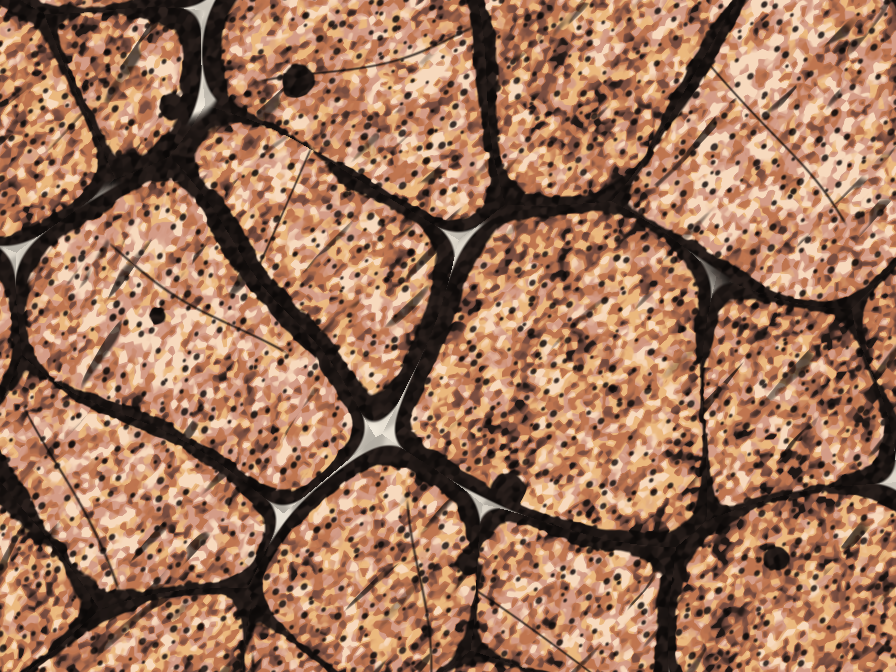
Write a Shadertoy shader that draws this texture.

```glsl
// Thin section of packed mineral crystals: pitted tan grains with dark, ragged seams.

#define CRYSTAL_SCALE 2.9   // crystals per canvas height
#define SIZE_SPREAD 0.38    // difference between large and small crystals
#define SEAM_MIN 0.002      // half width of the thinnest seam
#define SEAM_MAX 0.019      // half width of the thickest seam
#define MOTTLE_SCALE 110.0  // fine colour grains per canvas height
#define MOTTLE_GAIN 1.55    // contrast of the colour grains
#define PIT_SCALE 54.0      // small pits per canvas height
#define PIT_CHANCE 0.42
#define BLOT_SCALE 7.0      // large dark inclusions per canvas height
#define BLOT_CHANCE 0.14
#define CLEAVAGE_ANGLE 0.9  // direction of the streaks, radians

const vec3 DARK  = vec3(0.12, 0.09, 0.08);
const vec3 BROWN = vec3(0.47, 0.30, 0.25);
const vec3 RUST  = vec3(0.75, 0.46, 0.31);
const vec3 ROSE  = vec3(0.83, 0.61, 0.53);
const vec3 SAND  = vec3(0.92, 0.72, 0.49);
const vec3 CREAM = vec3(0.97, 0.85, 0.74);
const vec3 GLASS = vec3(0.90, 0.87, 0.82);

vec2 hash2(vec2 p) {
    vec3 q = fract(p.xyx * vec3(0.1031, 0.1030, 0.0973));
    q += dot(q, q.yzx + 33.33);
    return fract((q.xx + q.yz) * q.zy);
}

vec2 rotate(vec2 p, float a) {
    float c = cos(a), s = sin(a);
    return vec2(c * p.x + s * p.y, c * p.y - s * p.x);
}

// Smooth cellular noise: random values blended around scattered points.
float mottle(vec2 p) {
    vec2 cell = floor(p);
    float total = 0.0, weights = 0.0;
    for (int y = -1; y <= 1; y++)
    for (int x = -1; x <= 1; x++) {
        vec2 id = cell + vec2(x, y);
        vec2 r = id + hash2(id) - p;
        float w = exp(-6.0 * dot(r, r));
        total += w * hash2(id + 57.0).x;
        weights += w;
    }
    return total / weights;
}

// Distance to scattered discs of random size, in cell units.
float discs(vec2 p, float chance, float radius) {
    vec2 cell = floor(p);
    float d = 1.0;
    for (int y = -1; y <= 1; y++)
    for (int x = -1; x <= 1; x++) {
        vec2 id = cell + vec2(x, y);
        vec2 h = hash2(id + 131.0);
        float disc = length(id + hash2(id) - p) - radius * (0.4 + 0.6 * h.y);
        if (h.x < chance) d = min(d, disc);
    }
    return d;
}

vec2 crystalSite(vec2 id) {
    return id + 0.1 + 0.8 * hash2(id + 11.0);
}

float crystalWeight(vec2 id) {
    return SIZE_SPREAD * hash2(id + 83.0).x;
}

// Weighted Voronoi cells: returns the seam distance, which falls below zero
// where three crystals meet, and gives the crystal id and offset from its site.
float crystals(vec2 p, out vec2 id, out vec2 offset) {
    vec2 cell = floor(p);
    float best = 100.0;
    for (int y = -2; y <= 2; y++)
    for (int x = -2; x <= 2; x++) {
        vec2 c = cell + vec2(x, y);
        vec2 r = crystalSite(c) - p;
        float power = dot(r, r) - crystalWeight(c);
        if (power < best) { best = power; id = c; offset = -r; }
    }
    float sum = 1e-6;
    for (int y = -2; y <= 2; y++)
    for (int x = -2; x <= 2; x++) {
        vec2 c = cell + vec2(x, y);
        vec2 r = crystalSite(c) - p;
        float gap = length(r + offset);
        float d = (dot(r, r) - crystalWeight(c) - best) / (2.0 * max(gap, 0.01));
        if (gap > 0.01) sum += exp(-16.0 * d);
    }
    return -log(sum) / 16.0;
}

// Mineral colour from dark brown to cream, with a pink or yellow middle.
vec3 mineral(float tone, float pink) {
    vec3 middle = mix(SAND, ROSE, smoothstep(0.35, 0.65, pink));
    vec3 col = mix(DARK, BROWN, smoothstep(-0.18, 0.06, tone));
    col = mix(col, RUST, smoothstep(0.06, 0.28, tone));
    col = mix(col, middle, smoothstep(0.34, 0.54, tone));
    return mix(col, CREAM, smoothstep(0.66, 0.90, tone));
}

void mainImage(out vec4 fragColor, in vec2 fragCoord) {
    vec2 p = fragCoord / iResolution.y;
    float soft = max(0.002, 1.0 / iResolution.y);

    // Crystal layout with slightly bent seams
    vec2 id, offset;
    vec2 bend = 0.012 * sin(p.yx * 13.0 + 2.0 * sin(p * 7.0));
    float seam = crystals((p + bend) * CRYSTAL_SCALE + 4.0, id, offset) / CRYSTAL_SCALE;
    vec2 trait = hash2(id + 29.0);
    vec2 q = rotate(p, CLEAVAGE_ANGLE + 0.3 * (trait.y - 0.5));

    // Layers of noise along the cleavage
    float fine = mottle(q * MOTTLE_SCALE * vec2(0.85, 1.1));
    float coarse = mottle(q * vec2(28.0, 46.0) + 9.0);
    float broad = mottle(p * 6.0 + 20.0);
    float streak = mottle(q * vec2(9.0, 70.0) + 40.0);

    // Mottled body colour, browner beside the seams
    float tone = 0.5 + MOTTLE_GAIN * (0.62 * fine + 0.38 * coarse - 0.5);
    tone += 0.22 * (trait.x - 0.5) + 0.16 * (broad - 0.5) + 0.14 * (streak - 0.5);
    tone -= 0.28 * exp(-max(seam, 0.0) / 0.018);
    float pink = mottle(p * 75.0 + 70.0) + 0.3 * (trait.x - 0.5);
    vec3 col = mineral(tone, pink);
    vec3 shade = DARK * (0.35 + 1.1 * fine);

    // Broken cleavage streaks and one straight scratch in some crystals
    float cleavage = smoothstep(0.17, 0.07, streak) * smoothstep(0.3, 0.6, coarse);
    vec2 s = rotate(offset / CRYSTAL_SCALE, 6.3 * trait.y);
    float scratch = smoothstep(soft, -soft, abs(s.y - 0.08 * (trait.x - 0.5)) - 0.0017);
    scratch *= step(0.45, trait.x) * smoothstep(0.17, 0.15, abs(s.x));
    col = mix(col, shade, max(0.75 * cleavage, 0.8 * scratch));

    // Small pits and large ragged inclusions
    float pit = discs(q * PIT_SCALE * vec2(0.85, 1.1), PIT_CHANCE, 0.29) / PIT_SCALE;
    float blot = discs(p * BLOT_SCALE + 3.0, BLOT_CHANCE, 0.21) / BLOT_SCALE;
    blot += 0.009 * (coarse - 0.5) + 0.004 * (fine - 0.5);
    col = mix(col, shade, 0.9 * smoothstep(soft, -soft, pit));
    col = mix(col, shade, smoothstep(soft, -soft, blot));

    // Dark seams of uneven width, some holding clear glass at the junctions
    float width = mix(SEAM_MIN, SEAM_MAX, smoothstep(0.1, 0.85, broad));
    float ragged = seam + 0.007 * (coarse - 0.5) + 0.004 * (fine - 0.5);
    col = mix(col, shade, smoothstep(soft, -soft, ragged - width));
    float glass = smoothstep(soft, -soft, seam + 0.006) * smoothstep(0.45, 0.55, broad);
    col = mix(col, GLASS * (0.75 + 0.3 * coarse), glass);

    fragColor = vec4(col, 1.0);
}
```
